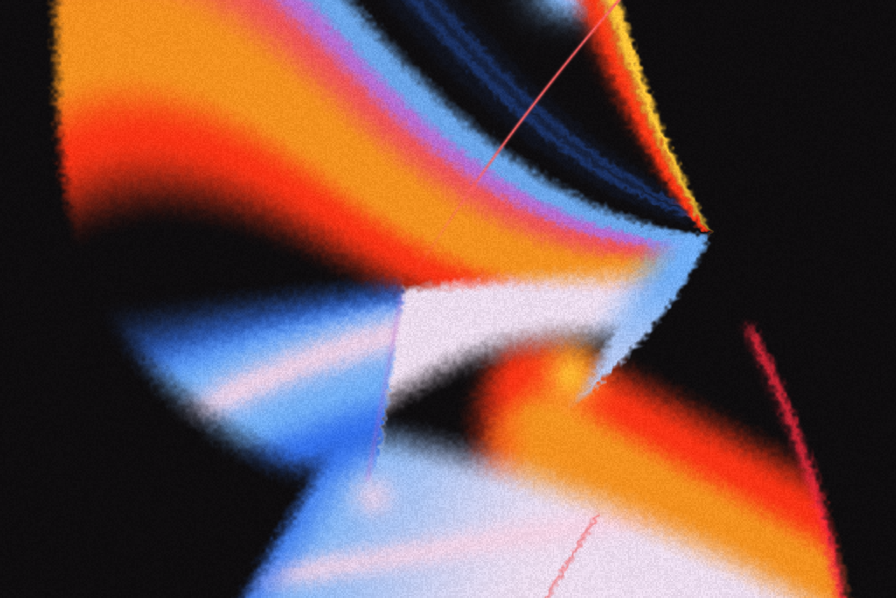
Write a WebGL 1 fragment shader that draws this background.

```glsl
precision highp float;
// Two folded iridescent sheets glowing on a near-black ground.
// Each sheet is a soft silhouette, coloured by ramps over fields that
// follow its curved bands; noise displacement and grain roughen it.
uniform vec2 u_resolution;

const vec3 INK = vec3(.055, .048, .055);
const vec3 RED = vec3(.97, .20, .08);
const vec3 ROSE = vec3(.93, .33, .34);
const vec3 ORANGE = vec3(.95, .56, .12);
const vec3 YELLOW = vec3(1., .78, .22);
const vec3 VIOLET = vec3(.72, .42, .82);
const vec3 DIM_BLUE = vec3(.12, .24, .50);
const vec3 BLUE = vec3(.20, .44, .92);
const vec3 SKY = vec3(.44, .68, .96);
const vec3 PALE = vec3(.92, .86, .93);
const vec3 PINK = vec3(.96, .82, .89);
const float GRAIN = .07;
const float ROUGHNESS = .009;
const float TIP_Y = .39;        // height of the right-hand corner

float hash(vec2 p) {
  vec3 q = fract(vec3(p.xyx) * .1031);
  q += dot(q, q.yzx + 33.33);
  return fract((q.x + q.y) * q.z);
}

float noise(vec2 p) {
  vec2 i = floor(p), f = fract(p);
  f *= f * (3. - 2. * f);
  return mix(mix(hash(i), hash(i + vec2(1, 0)), f.x),
             mix(hash(i + vec2(0, 1)), hash(i + 1.), f.x), f.y);
}

float bell(float x, float width) { x /= width; return exp(-x * x); }

float segment(vec2 p, vec2 a, vec2 b) {
  vec2 d = b - a;
  return length(p - a - d * clamp(dot(p - a, d) / dot(d, d), 0., 1.));
}

// Colour across the diagonal bands of the upper sheet
vec3 bandRamp(float r) {
  vec3 c = mix(INK, DIM_BLUE, bell(r + .29, .08) * (.65 + .25 * cos(r * 75.)));
  c = mix(c, SKY * .95, smoothstep(-.10, -.01, r));
  c = mix(c, VIOLET, smoothstep(.02, .08, r));
  c = mix(c, ROSE, smoothstep(.08, .15, r));
  c = mix(c, ORANGE, smoothstep(.14, .27, r));
  c = mix(c, RED, smoothstep(.36, .47, r));
  return mix(c, INK, smoothstep(.47, .62, r));
}

vec3 lowerSheet(vec2 p) {
  // Red and orange slope
  float left = .95 - min(p.x, .95);
  float h = p.y - .70 - .55 * (p.x - .95) - 6. * left * left;
  vec3 c = mix(INK, RED, smoothstep(-.17, -.07, h) * smoothstep(.76, .86, p.x));
  c = mix(c, ORANGE, smoothstep(-.06, .01, h) * smoothstep(.78, .9, p.x));
  vec2 fold = (p - vec2(.955, .63)) / vec2(.045, .055);
  c = mix(c, mix(ORANGE, YELLOW, .6), exp(-dot(fold, fold)));

  // Pale lobe with pink streaks
  float t = p.x - .6;
  float crest = .705 + .2 * t + .24 * t * t;
  float edge = p.x - .518 + .59 * (p.y - .80);
  vec3 pale = mix(SKY, PALE, smoothstep(.45, 1., p.x + .5 * (p.y - .8)));
  pale = mix(pale, PINK, .8 * bell(p.y - .96 + .16 * (p.x - .48), .026));
  pale = mix(pale, PINK, .7 * bell(length(p - vec2(.625, .83)), .035));
  pale = mix(BLUE, pale, smoothstep(-.02, .10, edge));
  c = mix(c, pale, smoothstep(crest - .03, crest + .06, p.y) * smoothstep(-.015, .03, edge));
  c = mix(c, ROSE, .5 * bell(segment(p, vec2(1., .86), vec2(.914, 1.)), .004));

  // Glowing right rim
  float k = max(p.y - .55, 0.);
  float inset = 1.27 + .5 * k - .36 * k * k - p.x;
  c = mix(c, vec3(.95, .16, .24), .9 * bell(inset - .012, .014) * smoothstep(.53, .57, p.y));
  return mix(INK, c, smoothstep(-.006, .02, inset));
}

// Returns colour and coverage
vec4 upperSheet(vec2 p) {
  // Diagonal bands converging on the corner
  float d = max(1.2 - p.x, 0.), bulge = max(d - .6, 0.);
  float r = (p.y - .40 + .95 * d * d) / (d + .1) - 1.5 * bulge * bulge;
  vec3 c = bandRamp(r);
  c = mix(c, SKY + .12, bell(length((p - vec2(.957, -.01)) / vec2(1.5, 1.)), .04));

  // Horizontal wave, split by a crease
  float a = 1. - p.x;
  float g = p.y - .515 - .38 * a * a;
  float s = g / (.05 + .2 * a * a);
  float right = smoothstep(-.006, .008, p.x - .674 + .15 * max(p.y - .49, 0.));
  vec3 wave = mix(BLUE, SKY, smoothstep(-1., -.3, s));
  wave = mix(wave, PINK, .9 * bell(g, .036) * smoothstep(.22, .4, p.x));
  wave = mix(wave, BLUE, smoothstep(.07, .15, g));
  wave = mix(wave, PALE, right);
  float soft = mix(.45, .12 + 1.5 * max(p.x - .67, 0.), right);
  c = mix(c, wave, smoothstep(-1. - soft, -1. + soft, s));

  // Right edge: fin above the corner, blue hem below it
  float k = max(p.y - TIP_Y, 0.);
  float finX = 1.04 + .28 * p.y + .27 * p.y * p.y;
  float inset = (p.y < TIP_Y ? finX : 1.19 - .4 * k - 1.35 * k * k) - p.x;
  float hem = (1. - smoothstep(.03, .13, inset)) * smoothstep(-.03, .03, r);
  c = mix(c, SKY, hem * mix(1., .45, smoothstep(.45, .62, p.y)));
  float taper = sqrt(max(1. - p.y / TIP_Y, 0.)) + .06;
  float fin = 1. - smoothstep(TIP_Y - .01, TIP_Y + .01, p.y);
  c = mix(c, RED, fin * bell(inset - .045 * taper, .028 * taper));
  c = mix(c, YELLOW, fin * bell(inset - .014 * taper, .018 * taper));

  // Coverage: left silhouette, lower fade and the pointed wedge
  float u = max(.788 - p.x, 0.) / .7;
  float outline = (1. - u * u - pow(p.y / .87, 3.)) / (length(vec2(2.86 * u, 4.56 * p.y * p.y)) + .1);
  float body = smoothstep(-.01, mix(.02, .07, smoothstep(.4, .7, p.y)), outline);
  float hang = .045 + .7 * (.95 - p.x) * (.95 - p.x);
  float thick = .55 * max(.68 - p.y, 0.);
  float wedge = (1. - smoothstep(thick - .02, thick + .02, inset)) * (1. - smoothstep(.66, .69, p.y));
  float under = max(1. - smoothstep(hang - .035, hang + .04, g), wedge);
  float cover = mix(1. - smoothstep(.14, .24, g), under, right);
  return vec4(c, body * cover * smoothstep(-.006, .012, inset));
}

void main() {
  vec2 p = gl_FragCoord.xy / u_resolution.y;
  p.y = 1. - p.y;               // y runs down from the top
  vec2 q = p + ROUGHNESS * (vec2(noise(p * 150.), noise(p * 150. + 71.)) - .5);

  vec4 upper = upperSheet(q);
  vec3 c = mix(lowerSheet(q), upper.rgb, upper.a);

  // Thin creases
  float line = p.x - 1.035 + .86 * p.y - .25 * p.y * p.y;
  c = mix(c, ROSE + .05, .9 * bell(line, .0035) * (1. - smoothstep(.2, .5, p.y)));
  c = mix(c, VIOLET, .3 * bell(segment(p, vec2(.67, .5), vec2(.615, .8)), .005));

  float light = dot(c, vec3(.33));
  c += GRAIN * (hash(floor(p * 342.)) - .5) * (.2 + light);
  gl_FragColor = vec4(clamp(c, 0., 1.), 1.);
}
```
